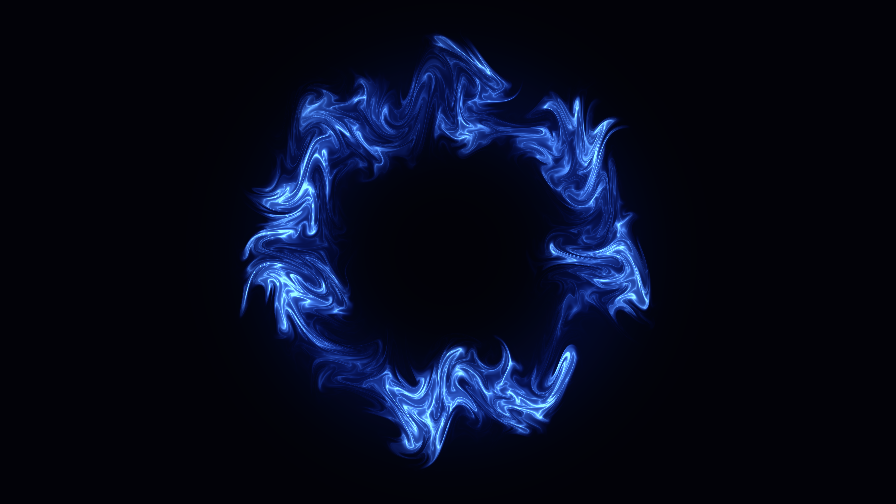
A Shadertoy shader for this background:

```glsl
// A ragged ring of blue plasma smoke with bright filaments on near-black.
#define INNER_SIZE 0.195
#define OUTER_SIZE 0.372
#define WARP 0.88
#define WARP_SCALE 25.0
#define RAGGEDNESS 0.75
#define SMOKE_SCALE 19.0
#define FILAMENT_SCALE 17.0
#define GLOW_WIDTH 0.105
#define NIGHT vec3(0.006, 0.009, 0.032)
#define GLOW vec3(0.006, 0.024, 0.110)
#define PLASMA vec3(0.36, 0.61, 0.96)

const mat2 TURN = mat2(0.8, 0.6, -0.6, 0.8);

vec2 hash2(vec2 cell) {
    vec2 k = vec2(dot(cell, vec2(127.1, 311.7)), dot(cell, vec2(269.5, 183.3)));
    return fract(sin(k) * 43758.5);
}

// Cellular noise: bright along the borders between cells.
float filaments(vec2 p, float sharpness) {
    vec2 cell = floor(p), f = p - cell;
    float nearest = 9.0, second = 9.0;
    for (int y = -1; y <= 1; y++)
    for (int x = -1; x <= 1; x++) {
        vec2 offset = vec2(x, y);
        float d = length(offset + hash2(cell + offset) - f);
        second = min(second, max(nearest, d));
        nearest = min(nearest, d);
    }
    return exp(-sharpness * (second - nearest));
}

// Turbulence from layered sine shears, which fold space but keep its area.
vec2 swirl(vec2 p) {
    float freq = WARP_SCALE;
    for (int i = 0; i < 11; i++) {
        float turn = 2.4 * float(i) + 0.5;
        vec2 along = vec2(cos(turn), sin(turn));
        vec2 across = vec2(-along.y, along.x);
        p += across * WARP / freq * sin(freq * dot(along, p) + 1.7 * turn);
        freq *= 1.28;
    }
    return p;
}

// Soft billows, 0 to 1.
float smoke(vec2 p) {
    float sum = 0.0, weight = 0.6;
    p *= SMOKE_SCALE;
    for (int i = 0; i < 4; i++) {
        p = TURN * p + 2.3;
        sum += weight * sin(p.x) * cos(p.y);
        p *= 1.9;
        weight *= 0.68;
    }
    return smoothstep(-0.65, 0.75, sum);
}

// Smooth bump around a direction given in degrees.
float lobe(float angle, float degrees, float tightness) {
    return exp(tightness * (cos(angle - radians(degrees)) - 1.0));
}

// Outer radius with its plumes and notches.
float outerRadius(float a) {
    return OUTER_SIZE
        + 0.050 * lobe(a, 84.0, 50.0) + 0.055 * lobe(a, 46.0, 40.0)
        + 0.060 * lobe(a, 140.0, 14.0) + 0.030 * lobe(a, 190.0, 25.0)
        + 0.045 * lobe(a, 347.0, 45.0) + 0.025 * lobe(a, 275.0, 14.0)
        - 0.045 * lobe(a, 66.0, 60.0) - 0.045 * lobe(a, 328.0, 30.0);
}

// Brightness around the ring.
float heat(float a) {
    return 1.0
        + 0.12 * lobe(a, 145.0, 20.0) + 0.12 * lobe(a, 215.0, 25.0)
        + 0.16 * lobe(a, 283.0, 12.0) + 0.12 * lobe(a, 45.0, 40.0)
        - 0.35 * lobe(a, 66.0, 50.0) - 0.22 * lobe(a, 110.0, 30.0);
}

void mainImage(out vec4 fragColor, in vec2 fragCoord) {
    vec2 p = (fragCoord - 0.5 * iResolution.xy) / iResolution.y;
    vec2 q = swirl(p);

    // Ring mask: squarish hole, plumed outside.
    vec2 shape = mix(p, q, RAGGEDNESS);
    float angle = atan(shape.y, shape.x);
    float radius = length(shape);
    float hole = sqrt(length(shape * shape));
    float outer = outerRadius(angle);
    float band = smoothstep(INNER_SIZE - 0.03, INNER_SIZE + 0.08, hole)
        * (1.0 - smoothstep(outer - 0.075, outer + 0.025, radius));

    // Smoke body, eroded at the rims, and filaments.
    float body = smoke(q);
    float density = smoothstep(0.0, 0.65, 1.1 * band - 0.5 * (1.0 - body));
    float strands = filaments(q * FILAMENT_SCALE, 10.0);
    float threads = filaments(TURN * q * FILAMENT_SCALE * 2.1 + body, 7.0);
    float veins = 0.48 * strands + 0.34 * threads;
    float energy = density * (0.13 + 0.43 * body + veins * (0.2 + body));
    energy += 0.3 * band * veins;
    energy = clamp(energy * heat(angle), 0.0, 1.3);

    // Halo and final colour.
    float halo = (length(p) - 0.30) / GLOW_WIDTH;
    vec3 colour = NIGHT + GLOW * exp(-halo * halo);
    colour += PLASMA * pow(vec3(energy), vec3(2.0, 1.7, 1.08));
    fragColor = vec4(min(colour, 1.0), 1.0);
}
```
